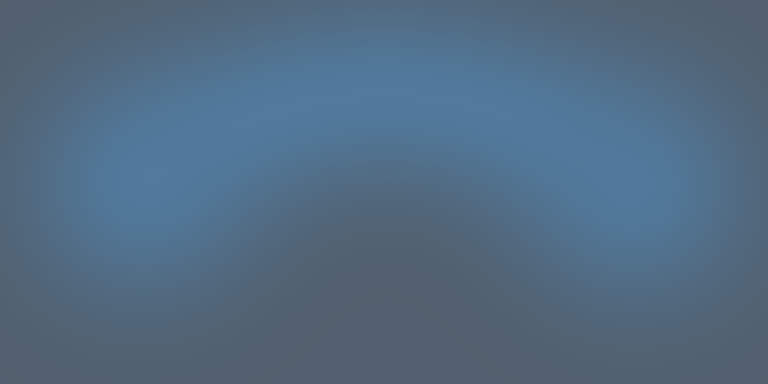
Write a WebGL 1 fragment shader that draws this background.

```glsl
precision highp float;
// A soft blue arch of light on slate grey, ending in a round glow at each foot.
// The arch is a parabola blurred by summing Gaussian samples along its length;
// the foot glows are screened over it, and the result blends two colours.

uniform vec2 u_resolution;

const vec3 SLATE = vec3(0.320, 0.373, 0.430);
const vec3 BLUE = vec3(0.318, 0.490, 0.635);

// Lengths are in canvas heights, with x measured from the centre line.
const float ARCH_TOP = 0.77;
const float ARCH_BEND = 0.57;
const float ARCH_REACH = 0.63;
const float ARCH_BLUR = 0.17;
const float ARCH_GAIN = 0.88;
const int ARCH_SAMPLES = 24;

const vec2 LEFT_FOOT = vec2(-0.640, 0.515);
const vec2 RIGHT_FOOT = vec2(0.665, 0.505);
const float FOOT_BLUR = 0.21;
const float FOOT_GAIN = 0.80;

const float SQRT_TWO_PI = 2.5066;

float gaussian(vec2 offset, float blur) {
  return exp(-dot(offset, offset) / (2.0 * blur * blur));
}

// Blurred stroke: each sample is weighted by the arc length it covers.
float archGlow(vec2 p) {
  float dx = 2.0 * ARCH_REACH / float(ARCH_SAMPLES);
  float sum = 0.0;
  for (int i = 0; i < ARCH_SAMPLES; i++) {
    float x = (float(i) + 0.5) * dx - ARCH_REACH;
    float slope = 2.0 * ARCH_BEND * x;
    vec2 point = vec2(x, ARCH_TOP - ARCH_BEND * x * x);
    sum += gaussian(p - point, ARCH_BLUR) * sqrt(1.0 + slope * slope);
  }
  return ARCH_GAIN * sum * dx / (ARCH_BLUR * SQRT_TWO_PI);
}

float footGlow(vec2 p, vec2 foot) {
  return FOOT_GAIN * gaussian(p - foot, FOOT_BLUR);
}

float screenBlend(float a, float b) {
  return 1.0 - (1.0 - a) * (1.0 - b);
}

void main() {
  vec2 p = gl_FragCoord.xy / u_resolution.y;
  p.x -= 0.5 * u_resolution.x / u_resolution.y;

  float feet = screenBlend(footGlow(p, LEFT_FOOT), footGlow(p, RIGHT_FOOT));
  float glow = screenBlend(min(archGlow(p), 1.0), feet);

  gl_FragColor = vec4(mix(SLATE, BLUE, glow), 1.0);
}
```
